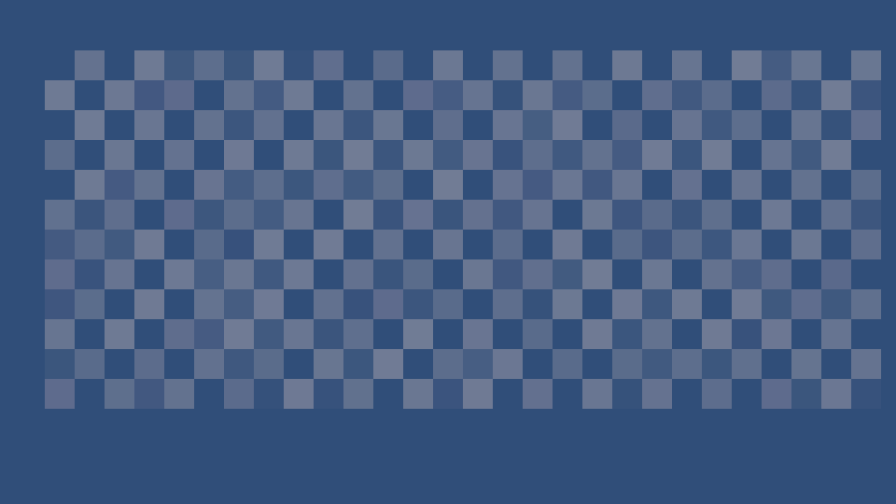
Reproduce this pattern procedurally as a Shadertoy shader.

```glsl
// A 28 by 12 checkerboard of translucent pale squares on a flat navy ground.
// Each square takes its opacity and tint from a hash of its cell; edges are
// smoothed by weighting the cells that fall under one pixel.

float hash(vec2 cell) {
    return fract(sin(dot(cell, vec2(127.1, 311.7))) * 43758.5453);
}

vec3 cellColor(vec2 cell) {
    vec3 ground = vec3(0.188, 0.306, 0.473);
    vec3 pale = vec3(0.443, 0.486, 0.586);

    // Outside the board only the ground shows
    if (any(lessThan(cell, vec2(0.0))) || cell.x > 27.5 || cell.y > 11.5) return ground;

    float strength = hash(cell + 3.0);
    float isPale = 1.0 - mod(cell.x + cell.y, 2.0);

    // Pale squares stay strong; about half of the others get a faint veil
    float veil = step(0.48, hash(cell + 41.0)) * mix(0.08, 0.36, strength);
    float opacity = mix(veil, mix(0.63, 1.0, strength), isPale);

    // Some squares lean slightly to violet
    float violet = smoothstep(0.4, 1.0, hash(cell + 87.0)) * opacity * (1.0 - opacity);
    return mix(ground, pale, opacity) - vec3(0.0, 0.06, 0.0) * violet;
}

void mainImage(out vec4 fragColor, in vec2 fragCoord) {
    // Thirty cells span the canvas; the board sits up and right of centre
    float pixel = 30.0 / iResolution.x;
    vec2 boardCorner = vec2(-13.5, -5.25);
    vec2 p = (fragCoord - 0.5 * iResolution.xy) * pixel - boardCorner;

    // Share of the pixel that reaches into the next cell on each axis
    vec2 cell = floor(p - 0.5 * pixel);
    vec2 share = clamp((p + 0.5 * pixel - cell - 1.0) / pixel, 0.0, 1.0);

    vec3 lower = mix(cellColor(cell), cellColor(cell + vec2(1.0, 0.0)), share.x);
    vec3 upper = mix(cellColor(cell + vec2(0.0, 1.0)), cellColor(cell + 1.0), share.x);
    fragColor = vec4(mix(lower, upper, share.y), 1.0);
}
```
